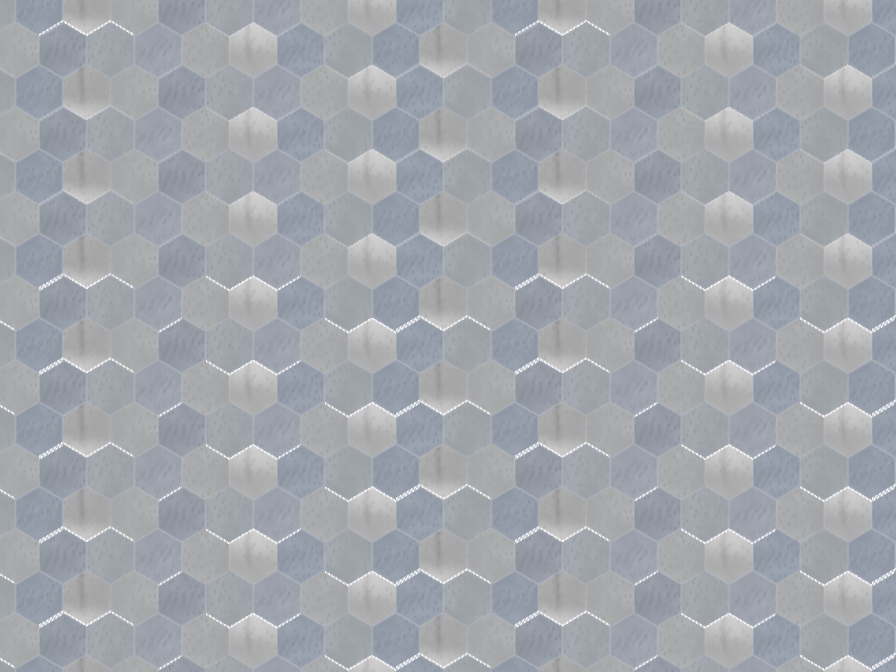
A Shadertoy shader for this texture:

```glsl
// Worn concrete hexagon tiles in staggered rows. Ten tile finishes repeat along
// each row; every second row is shifted by two and a half tiles.
// Layered sines give clouding, cellular noise gives pits, glints mark open joints.

// Lengths in canvas heights
const vec2 ORIGIN = vec2(0.3767, 0.9253);    // centre of the first tile
const vec2 PITCH = vec2(0.0708, 0.06276);    // tile width, row spacing
const float FINISHES = 10.0;

// Lengths in tile widths
const float JOINT_WIDTH = 0.022;
const float GLINT_WIDTH = 0.042;
const float GLINT_DOTS = 13.0;               // dots per tile width

const float CLOUD_AMOUNT = 0.020;
const float PIT_AMOUNT = 0.045;
const float SCRATCH_AMOUNT = 0.030;
const float GLOW_AMOUNT = 0.13;
const float JOINT_AMOUNT = 0.28;
const float GLINT_TOP = 0.60;                // glints are strong below this height

const vec3 JOINT_COLOR = vec3(0.75, 0.77, 0.81);
const vec3 GLINT_COLOR = vec3(0.96, 0.96, 0.97);
const vec3 GLOW_TINT = vec3(1.0, 0.95, 0.93);

const vec3 TINTS[10] = vec3[10](
    vec3(0.69, 0.69, 0.695), vec3(0.59, 0.62, 0.67),
    vec3(0.63, 0.65, 0.67), vec3(0.585, 0.615, 0.665),
    vec3(0.665, 0.665, 0.67), vec3(0.665, 0.67, 0.675),
    vec3(0.585, 0.61, 0.65), vec3(0.63, 0.65, 0.675),
    vec3(0.62, 0.64, 0.68), vec3(0.66, 0.665, 0.67));

vec2 hash2(vec2 p) {
    p = vec2(dot(p, vec2(127.1, 311.7)), dot(p, vec2(269.5, 183.3)));
    return fract(sin(p) * 43758.5);
}

// Distance to the nearest scattered point
float cellular(vec2 p) {
    vec2 cell = floor(p);
    float nearest = 2.0;
    for (int y = -1; y <= 1; y++)
        for (int x = -1; x <= 1; x++) {
            vec2 c = cell + vec2(x, y);
            nearest = min(nearest, length(c + hash2(c) - p));
        }
    return nearest;
}

// Warped layered sines, about -1 to 1
float clouds(vec2 p, float seed) {
    float sum = 0.0, amp = 0.6;
    p = p * 4.0 + seed * vec2(2.3, 4.1);
    for (int i = 0; i < 4; i++) {
        sum += amp * sin(p.x + 1.6 * sin(p.y + seed));
        p = mat2(1.3, 1.1, -1.1, 1.3) * p + 1.7;
        amp *= 0.6;
    }
    return sum;
}

float hexRadius(vec2 p) {
    p = abs(p);
    return max(p.x, dot(p, vec2(0.5, 0.866)));
}

// Finds the tile at q; returns its local position and finish number
vec3 findTile(vec2 q) {
    vec3 best = vec3(9.0, 9.0, 0.0);
    for (int i = 0; i < 2; i++) {
        float row = floor(q.y) + float(i);
        float odd = mod(row, 2.0);
        float col = round(q.x - 0.5 * odd);
        vec2 local = (q - vec2(col + 0.5 * odd, row)) * vec2(1.0, 0.866);
        if (hexRadius(local) < hexRadius(best.xy))
            best = vec3(local, floor(mod(col - 2.0 * odd + 0.5, FINISHES)));
    }
    return best;
}

void mainImage(out vec4 fragColor, in vec2 fragCoord) {
    vec2 uv = fragCoord / iResolution.y;
    float px = 1.0 / (iResolution.y * PITCH.x);
    vec3 tile = findTile((uv - ORIGIN) / PITCH);
    vec2 p = tile.xy;
    float id = tile.z;
    vec3 color = TINTS[int(id)];
    float blue = smoothstep(0.03, 0.07, color.b - color.r);
    float crown = float(id == 0.0), foot = float(id == 4.0);

    // Clouding, pits and slanted scratches
    float cloud = clouds(p, id);
    float pit = 1.0 - smoothstep(0.05, 0.35, cellular(p * vec2(8.0, 5.0) + id * 17.0));
    float band = exp(-pow((p.y - 0.3 * p.x) / 0.17, 2.0));
    float scratch = band * (0.5 + 0.5 * sin(dot(p, vec2(34.0, -16.0)) + 2.0 * cloud));
    color += CLOUD_AMOUNT * cloud - PIT_AMOUNT * pit * (0.5 + 0.5 * cloud);
    color -= SCRATCH_AMOUNT * scratch * blue;

    // Pale crown and foot, with a dark run down the pale tiles
    float glow = crown * smoothstep(-0.15, 0.55, p.y) + foot * smoothstep(0.05, 0.55, -p.y);
    float run = exp(-pow((p.x + 0.1 + 0.03 * cloud) / 0.07, 2.0));
    color += GLOW_AMOUNT * glow * GLOW_TINT;
    color -= 0.06 * run * (crown + foot) * smoothstep(-0.45, 0.1, p.y);

    // Thin joints
    float joint = 1.0 - smoothstep(0.0, JOINT_WIDTH + px, 0.5 - hexRadius(p));
    color = mix(color, JOINT_COLOR, joint * JOINT_AMOUNT * (0.8 + 0.7 * blue));

    // Dotted glints on the slanted edges of a stepped joint
    float along = mod(id + p.x + 1.0, FINISHES) - 1.0;
    float upper = max(step(abs(along), 1.0), step(abs(along - 5.75), 0.25));
    float lower = step(abs(along - 4.0), 1.0);
    float open = p.y > 0.0 ? upper : lower;
    float edge = 0.5 - dot(abs(p), vec2(0.5, 0.866));
    float line = 1.0 - smoothstep(GLINT_WIDTH - px * 0.5, GLINT_WIDTH + px * 0.5, edge);
    float dots = 0.65 + 0.35 * sin(6.2832 * GLINT_DOTS * p.x);
    float strength = max(0.18, 1.0 - smoothstep(GLINT_TOP - 0.02, GLINT_TOP + 0.02, uv.y));
    strength = max(strength, lower * smoothstep(0.93, 0.95, uv.y));
    color = mix(color, GLINT_COLOR, open * line * dots * strength);

    fragColor = vec4(color, 1.0);
}
```
